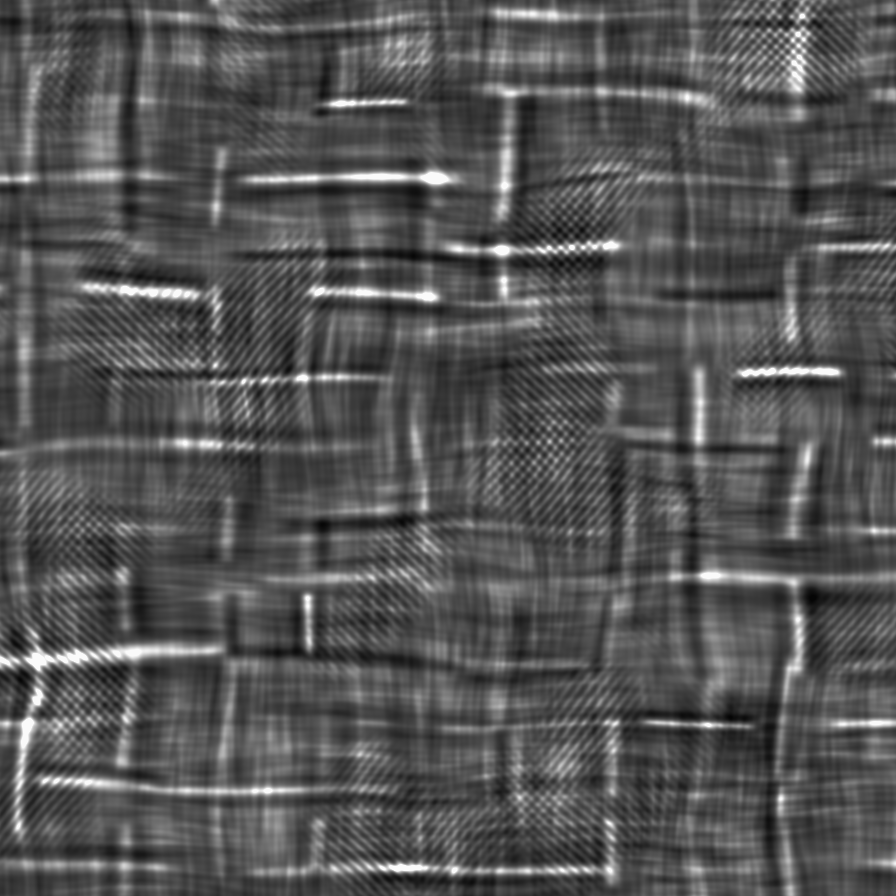
Write a Shadertoy shader that draws this texture.

```glsl
// Grey woven relief: bright crossing threads with dark edges, fine streaks and ripple patches.

vec2 hash2(vec2 p) {
    vec3 q = fract(p.xyx * vec3(0.1031, 0.1030, 0.0973));
    q += dot(q, q.yzx + 33.33);
    return fract((q.xx + q.yz) * q.zy);
}

float gradientNoise(vec2 p) {
    vec2 i = floor(p), f = p - i;
    vec2 u = f * f * f * (f * (f * 6.0 - 15.0) + 10.0);
    vec2 e = vec2(0.0, 1.0);
    float a = dot(hash2(i) * 2.0 - 1.0, f);
    float b = dot(hash2(i + e.yx) * 2.0 - 1.0, f - e.yx);
    float c = dot(hash2(i + e) * 2.0 - 1.0, f - e);
    float d = dot(hash2(i + 1.0) * 2.0 - 1.0, f - 1.0);
    return mix(mix(a, b, u.x), mix(c, d, u.x), u.y);
}

// Scattered threads running along x, one per cell, aligned in rows
float threads(vec2 p, vec2 cell, float width, float tilt, float seed) {
    vec2 home = floor(p / cell);
    float sum = 0.0;
    for (int y = -1; y <= 1; y++)
    for (int x = -1; x <= 1; x++) {
        vec2 id = home + vec2(x, y);
        vec2 place = hash2(id + seed);
        vec2 shape = hash2(id + seed + 57.0);
        vec2 look = hash2(id + seed + 131.0);
        float row = hash2(vec2(id.y, seed)).x;
        vec2 center = vec2(0.2 + 0.6 * place.x, 0.2 + 0.45 * row + 0.15 * place.y);
        vec2 offset = p - (id + center) * cell;
        offset.y += (shape.y - 0.5) * tilt * offset.x;

        float halfLength = cell.x * (0.22 + 0.45 * shape.x);
        float body = 1.0 - smoothstep(0.72, 1.05, abs(offset.x) / halfLength);
        float d = offset.y / (width * (0.75 + 0.5 * place.y));
        float side = look.y < 0.5 ? -2.1 : 2.1;
        float near = d - side, far = d + side;
        float profile = exp(-d * d) - 0.55 * exp(-near * near * 0.7)
                      - 0.28 * exp(-far * far * 0.7);

        // A few threads are dark grooves
        float strength = look.x < 0.15 ? -1.4 : 0.35 + 2.7 * look.x * look.x;
        sum += strength * body * profile;
    }
    return sum;
}

// Patches of fine diagonal waves
float ripples(vec2 p) {
    float bend = 5.0 * gradientNoise(p * 9.0 + 4.0);
    float rising = smoothstep(0.08, 0.38, gradientNoise(p * 5.3 + 11.0));
    float falling = smoothstep(0.08, 0.38, gradientNoise(p * 5.7 + 37.0));
    return rising * sin(dot(p, vec2(520.0, -440.0)) + bend)
         + falling * sin(dot(p, vec2(470.0, 500.0)) - bend);
}

void mainImage(out vec4 fragColor, in vec2 fragCoord) {
    vec2 p = fragCoord / iResolution.y;

    // Gentle bending of the whole weave
    vec2 warp = vec2(gradientNoise(p * 6.0 + 20.0), gradientNoise(p * 5.0 + 70.0));
    vec2 q = p + 0.018 * warp;

    float relief = threads(q, vec2(0.24, 0.077), 0.0062, 0.07, 3.0);
    relief += 0.85 * threads(q.yx + 0.031, vec2(0.13, 0.11), 0.0078, 0.22, 211.0);

    // Broad bands in both directions
    relief += 1.5 * gradientNoise(q * vec2(4.0, 27.0) + 5.3);
    relief += 1.3 * gradientNoise(q * vec2(25.0, 5.0) + 41.7);

    // Thin streaks and hairlines, stronger in some areas
    float across = 0.8 + 1.5 * gradientNoise(p * 4.5 + 83.0);
    float upward = 0.8 + 1.5 * gradientNoise(p * 4.5 + 97.0);
    relief += 1.5 * across * gradientNoise(q * vec2(9.0, 68.0) + 13.1);
    relief += 1.2 * upward * gradientNoise(q * vec2(72.0, 10.0) + 29.9);
    relief += 0.9 * across * gradientNoise(q * vec2(21.0, 135.0) + 61.3);
    relief += 0.9 * upward * gradientNoise(q * vec2(140.0, 23.0) + 7.7);

    relief += 0.6 * ripples(p);

    // Skewed tone curve: many dark greys, few whites
    float grey = 0.31 * exp(0.43 * relief) - 0.03 * max(-relief - 1.0, 0.0);
    fragColor = vec4(vec3(clamp(grey, 0.02, 0.98)), 1.0);
}
```
